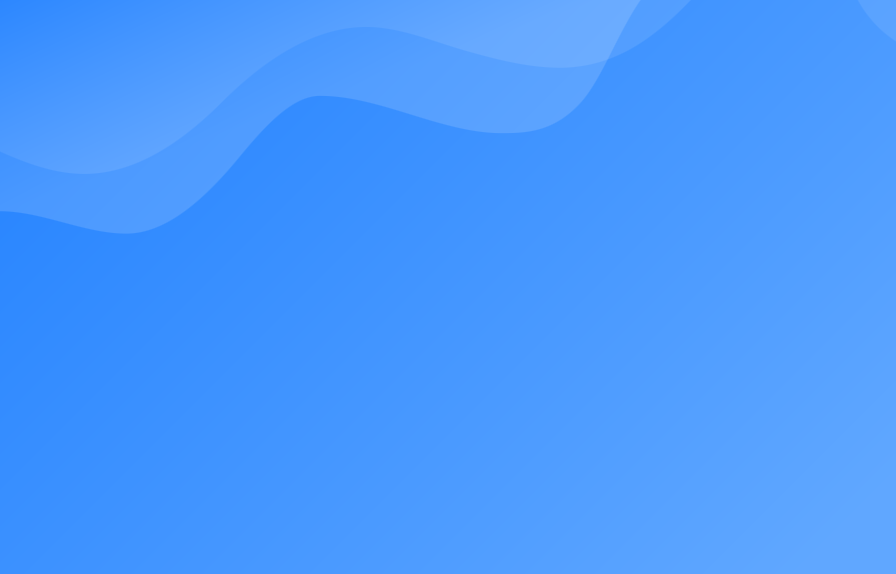
This background is drawn by a Shadertoy shader. Its source:

```glsl
// Blue diagonal gradient with two translucent waves along the top and a pale disc in the corner.

const vec3 DEEP_BLUE = vec3(0.13, 0.505, 1.0);
const vec3 SKY_BLUE = vec3(0.375, 0.655, 1.0);
const float GRADIENT_END = 0.93;
const float ASPECT = 1.561;               // design width over height

// Veil opacity range, from the top left corner outwards
const vec2 LOWER_VEIL = vec2(0.03, 0.145);
const vec2 UPPER_VEIL = vec2(0.02, 0.10);
const vec2 VEIL_GROWTH = vec2(1.5, 2.7);

const vec2 DISC_CENTER = vec2(1.671, 1.096);
const float DISC_RADIUS = 0.201;
const float DISC_OPACITY = 0.09;

// Wave knots: x, height, slope
const int KNOTS = 8;
const vec3 LOWER_WAVE[KNOTS] = vec3[KNOTS](
    vec3(0.0, 0.632, 0.0), vec3(0.141, 0.593, 0.0),
    vec3(0.267, 0.726, 1.9), vec3(0.357, 0.833, 0.0),
    vec3(0.560, 0.768, 0.0), vec3(0.648, 0.821, 1.7),
    vec3(0.680, 0.902, 3.1), vec3(0.715, 1.0, 2.2));
const vec3 UPPER_WAVE[KNOTS] = vec3[KNOTS](
    vec3(0.0, 0.736, -0.70), vec3(0.094, 0.697, 0.0),
    vec3(0.247, 0.821, 1.56), vec3(0.409, 0.953, 0.0),
    vec3(0.521, 0.911, -0.44), vec3(0.625, 0.882, 0.0),
    vec3(0.697, 0.909, 0.78), vec3(0.771, 1.0, 1.64));

// Cubic Hermite curve through the knots, straight after the last one
float waveHeight(vec3 knots[KNOTS], float x) {
    vec3 last = knots[KNOTS - 1];
    float height = last.y + last.z * (x - last.x);
    for (int i = 0; i < KNOTS - 1; i++) {
        vec3 a = knots[i];
        vec3 b = knots[i + 1];
        if (x >= a.x && x < b.x) {
            float span = b.x - a.x;
            float t = (x - a.x) / span;
            float s = 1.0 - t;
            height = mix(a.y, b.y, t * t * (3.0 - 2.0 * t))
                   + span * t * s * (a.z * s - b.z * t);
        }
    }
    return height;
}

// Antialiased coverage, full where the distance is positive
float coverage(float dist) {
    return clamp(0.5 + dist / max(fwidth(dist), 1e-5), 0.0, 1.0);
}

void mainImage(out vec4 fragColor, in vec2 fragCoord) {
    vec2 uv = fragCoord / iResolution.xy;
    vec2 fromTopLeft = vec2(uv.x, 1.0 - uv.y);

    // Diagonal background gradient
    float diagonal = dot(fromTopLeft, vec2(ASPECT, 1.0)) / (ASPECT + 1.0);
    vec3 color = mix(DEEP_BLUE, SKY_BLUE, min(diagonal / GRADIENT_END, 1.0));

    // Overlapping wave veils
    float growth = min(dot(fromTopLeft, VEIL_GROWTH), 1.0);
    float lower = coverage(uv.y - waveHeight(LOWER_WAVE, uv.x));
    float upper = coverage(uv.y - waveHeight(UPPER_WAVE, uv.x));
    color = mix(color, vec3(1.0), lower * mix(LOWER_VEIL.x, LOWER_VEIL.y, growth));
    color = mix(color, vec3(1.0), upper * mix(UPPER_VEIL.x, UPPER_VEIL.y, growth));

    // Corner disc
    float disc = coverage(DISC_RADIUS - distance(uv * vec2(ASPECT, 1.0), DISC_CENTER));
    color = mix(color, vec3(1.0), disc * DISC_OPACITY);

    fragColor = vec4(color, 1.0);
}
```
